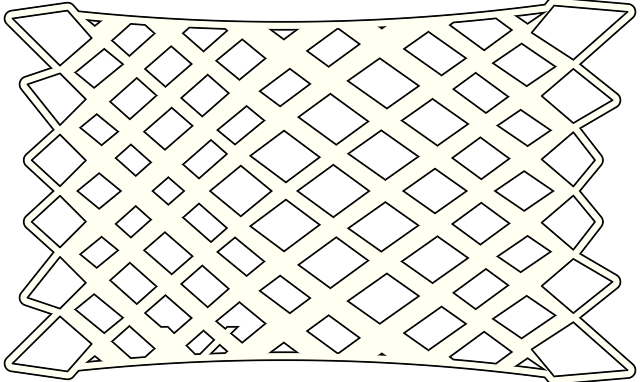
Reproduce this pattern procedurally as a Shadertoy shader.

```glsl
// An elastic net of crossing straps with looped sides and pinched corners.
// A warped diagonal lattice of straight-edged holes is cut from an outline
// made of a bowed body and rounded edge loops, then inked along each edge.

const float WIDTH = 768.0;            // design units across the canvas
const float RIM = 9.5;                // strap width around the outside
const float LINE_HALF = 1.05;         // half width of the ink line
const float ROW_LEFT = 36.7;          // half row pitch at the sides
const float ROW_SWELL = 6.6;          // extra pitch where the net stretches
const float SWELL_X = 430.0;
const float SWELL_SPAN = 150.0;
const float BODY_LEFT = 76.0;
const float BODY_RIGHT = 686.0;
const float WAIST_X = 340.0;          // where the long edges bow in most
const float WAIST_HALF = 203.0;
const float WAIST_BEND = 0.00021;
const vec2 PATCH_APEX = vec2(237.0, -205.0);
const float PATCH_HEIGHT = 42.0;
const float PATCH_HALF = 4.5;

const vec3 PAPER = vec3(1.0);
const vec3 STRAP = vec3(1.0, 1.0, 0.95);
const vec3 INK = vec3(0.01);

// Column centres, and the open share of each diagonal lane between straps.
const int COLUMNS = 13;
const float COLUMN_X[13] = float[13](70.0, 119.0, 160.0, 202.0, 246.0, 289.0,
    342.0, 400.0, 460.0, 522.0, 577.0, 629.0, 688.0);
const float LANE_OPEN[11] = float[11](0.5, 0.5, 0.57, 0.58, 0.44, 0.77,
    0.73, 0.65, 0.63, 0.5, 0.62);

// Tips of the edge loops, from the middle row to the corner.
const vec2 LEFT_TIP[3] = vec2[3](vec2(38.0, 37.0), vec2(33.0, 128.0), vec2(15.0, 207.0));
const vec2 RIGHT_TIP[3] = vec2[3](vec2(714.0, 37.0), vec2(735.0, 109.0), vec2(753.0, 215.0));

float rowPitch(float x) {
    float t = (x - SWELL_X) / SWELL_SPAN;
    return ROW_LEFT + ROW_SWELL * exp(-t * t);
}

float bowedEdge(float x) {
    return WAIST_HALF + WAIST_BEND * (x - WAIST_X) * (x - WAIST_X);
}

// Signed distance to a four-sided polygon.
float quadDistance(vec2 p, vec2 v[4]) {
    float nearest = 1e9;
    float side = 1.0;
    for (int i = 0; i < 4; i++) {
        vec2 a = v[i];
        vec2 b = v[(i + 3) % 4];
        vec2 e = b - a;
        vec2 w = p - a;
        vec2 q = w - e * clamp(dot(w, e) / dot(e, e), 0.0, 1.0);
        nearest = min(nearest, dot(q, q));
        bvec3 c = bvec3(p.y >= a.y, p.y < b.y, e.x * w.y > e.y * w.x);
        if (all(c) || all(not(c))) side = -side;
    }
    return side * sqrt(nearest);
}

// Kite-shaped opening of one loop: outer tip, shoulder, inner point, foot.
float loopDistance(vec2 p, vec2 centre, vec2 tip, vec2 size, float lean) {
    return quadDistance(p, vec2[4](tip, centre + vec2(lean, size.y),
        centre + vec2(size.x, 0.0), centre - vec2(0.0, size.y)));
}

// Nearest diamond opening, searched column by column.
float latticeDistance(vec2 p) {
    float nearest = 1e9;
    for (int i = 1; i < COLUMNS - 1; i++) {
        float x = COLUMN_X[i];
        vec2 cell = vec2(0.5 * (COLUMN_X[i + 1] - COLUMN_X[i - 1]), rowPitch(x));
        float parity = float((i + 1) % 2);
        float row = 2.0 * floor((p.y / cell.y - parity) * 0.5 + 0.5) + parity;
        vec2 d = (p - vec2(x, row * cell.y)) / cell;
        ivec2 lane = (ivec2(i + int(row), i - int(row)) + 5) / 2;
        lane = clamp(lane, ivec2(0), ivec2(10));
        vec2 gap = abs(vec2(d.x + d.y, d.x - d.y))
                 - vec2(LANE_OPEN[lane.x], LANE_OPEN[lane.y]);
        nearest = min(nearest, max(gap.x, gap.y) / length(1.0 / cell));
    }
    return nearest;
}

void mainImage(out vec4 fragColor, in vec2 fragCoord) {
    float pixel = WIDTH / iResolution.x;
    vec2 p = vec2(fragCoord.x, fragCoord.y - 0.5 * iResolution.y) * pixel;
    vec2 q = vec2(p.x, abs(p.y));     // upper and lower halves mirror

    // Bowed body and the lattice inside its rim
    float edge = q.y - bowedEdge(q.x);
    float outline = max(edge, max(BODY_LEFT - q.x, q.x - BODY_RIGHT));
    float hole = max(latticeDistance(q), edge + RIM);

    // Extra pair of straps crossing one lower opening
    vec2 v = p - PATCH_APEX;
    float patchStrap = abs(abs(v.x) - v.y) * 0.7071 - PATCH_HALF;
    hole = max(hole, -max(patchStrap, v.y - PATCH_HEIGHT));

    // Loops along both sides; the last of each side is the corner ear
    for (int i = 0; i < 3; i++) {
        float row = float(2 * i + 1);
        float ear = float(i / 2);
        float left = loopDistance(q, vec2(72.0, ROW_LEFT * row), LEFT_TIP[i],
            vec2(31.0 + 7.0 * ear, 31.0 + 2.0 * ear), 9.0 * ear);
        float right = loopDistance(q, vec2(688.0, 38.0 * row), RIGHT_TIP[i],
            vec2(-38.0 - 12.0 * ear, 32.5), -23.0 * ear);
        float opening = min(left, right);
        hole = min(hole, opening);
        outline = min(outline, opening - RIM);
    }

    // Fill and ink
    float strap = max(outline, -hole);
    vec3 colour = mix(STRAP, PAPER, smoothstep(-0.5 * pixel, 0.5 * pixel, strap));
    float ink = smoothstep(0.6 * pixel, -0.6 * pixel, abs(strap) - LINE_HALF);
    fragColor = vec4(mix(colour, INK, ink), 1.0);
}
```
